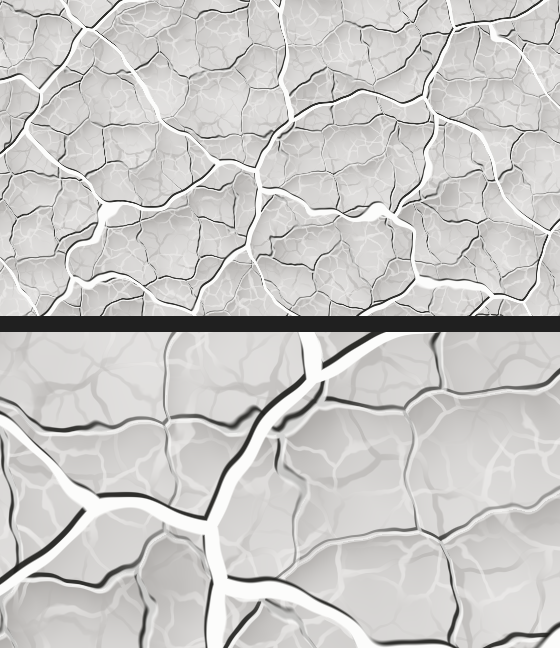
Top, the full canvas; bottom, a detail of the centre.
A Shadertoy shader for this texture:

```glsl
// Pale cracked crust: warped Voronoi nets at four scales, from broad white
// fissures to hairlines. Each net is embossed by an offset dark copy, and
// plates are shaded downward from their upper edges.

const vec3 PLATE_LIGHT = vec3(0.885, 0.880, 0.875);
const vec3 PLATE_SHADE = vec3(0.680, 0.670, 0.660);
const vec3 VEIN_GREY = vec3(0.700, 0.690, 0.680);
const vec3 HAIR_LIGHT = vec3(0.945, 0.940, 0.935);
const vec3 RIM_WHITE = vec3(0.990, 0.990, 0.985);
const vec3 GROOVE_DARK = vec3(0.120, 0.120, 0.110);
const vec2 TO_SHADOW = vec2(-0.50, 0.866);

vec2 hash2(vec2 p) {
    vec3 h = fract(p.xyx * vec3(0.1031, 0.1030, 0.0973));
    h += dot(h, h.yzx + 33.33);
    return fract((h.xx + h.yz) * h.zy);
}

float cornerSlope(vec2 corner, vec2 offset) {
    float angle = 6.2832 * hash2(corner).x;
    return dot(vec2(cos(angle), sin(angle)), offset);
}

float gradientNoise(vec2 p) {
    vec2 i = floor(p), f = p - i;
    vec2 u = f * f * f * (f * (f * 6.0 - 15.0) + 10.0);
    vec2 e = vec2(1.0, 0.0);
    float low = mix(cornerSlope(i, f), cornerSlope(i + e, f - e), u.x);
    float high = mix(cornerSlope(i + e.yx, f - e.yx), cornerSlope(i + e.xx, f - e.xx), u.x);
    return mix(low, high, u.y);
}

vec2 warp(vec2 p, float density, float strength) {
    vec2 q = p * density + 50.0;
    return strength * vec2(gradientNoise(q), gradientNoise(q + 37.7));
}

vec2 seedPoint(vec2 cell, float seed) {
    return 0.05 + 0.9 * hash2(cell + seed);
}

// x: distance to the nearest crack, y: shade below the plate's upper edges
vec2 crackNet(vec2 p, float density, float seed) {
    p += warp(p + seed, density * 1.2, 0.32 / density)
       + warp(p + seed, density * 3.5, 0.10 / density)
       + warp(p + seed, density * 9.0, 0.02 / density);
    vec2 q = p * density;
    vec2 cell = floor(q), local = q - cell;
    vec2 home = vec2(0.0), nearest = vec2(0.0);
    float best = 8.0;
    for (int y = -1; y <= 1; y++)
    for (int x = -1; x <= 1; x++) {
        vec2 g = vec2(x, y);
        vec2 r = g + seedPoint(cell + g, seed) - local;
        if (dot(r, r) < best) {
            best = dot(r, r);
            nearest = r;
            home = g;
        }
    }
    float edge = 8.0, shade = 0.0;
    for (int y = -2; y <= 2; y++)
    for (int x = -2; x <= 2; x++) {
        vec2 g = home + vec2(x, y);
        vec2 r = g + seedPoint(cell + g, seed) - local;
        vec2 across = r - nearest;
        if (dot(across, across) > 0.00001) {
            vec2 normal = normalize(across);
            float d = dot(0.5 * (nearest + r), normal);
            edge = min(edge, d);
            shade = max(shade, exp(-d / 0.27) * max(dot(normal, TO_SHADOW), 0.0));
        }
    }
    return vec2(edge / density, shade);
}

float stroke(float d, float halfWidth) {
    float soft = max(0.0012, 0.6 / iResolution.y);
    return 1.0 - smoothstep(halfWidth - soft, halfWidth + soft, d);
}

// Patchy strength that lets cracks swell and fade along their length
float presence(vec2 p, float density, float seed) {
    return smoothstep(-0.30, 0.20, gradientNoise(p * density + seed));
}

void mainImage(out vec4 fragColor, in vec2 fragCoord) {
    vec2 p = fragCoord / iResolution.y;

    vec2 fissure = crackNet(p, 2.3, 11.0);
    vec2 crack = crackNet(p, 6.6, 29.0);
    float fissureGroove = crackNet(p - 0.0072 * TO_SHADOW, 2.3, 11.0).x;
    float crackGroove = crackNet(p - 0.0050 * TO_SHADOW, 6.6, 29.0).x;
    float vein = crackNet(p, 11.5, 53.0).x;
    float hair = crackNet(p, 20.0, 71.0).x;

    // Plate body
    float shade = 0.85 * crack.y + 0.28 * fissure.y;
    shade += 0.16 * gradientNoise(p * 5.0 + 90.0);
    vec3 color = mix(PLATE_LIGHT, PLATE_SHADE, clamp(shade, 0.0, 1.0));

    // Faint inner nets
    float veinPart = presence(p, 7.0, 13.0);
    color = mix(color, VEIN_GREY, 0.55 * veinPart * stroke(vein, 0.0035));
    color = mix(color, HAIR_LIGHT, 0.60 * (1.0 - veinPart) * stroke(vein, 0.0032));
    float hairPart = presence(p, 9.0, 41.0);
    color = mix(color, HAIR_LIGHT, 0.55 * hairPart * stroke(hair, 0.0024));
    color = mix(color, VEIN_GREY, 0.28 * (1.0 - hairPart) * stroke(hair, 0.0022));

    // Embossed plate cracks
    float depth = presence(p, 5.0, 67.0);
    color = mix(color, GROOVE_DARK, mix(0.35, 0.90, depth) * stroke(crackGroove, mix(0.0018, 0.0032, depth)));
    color = mix(color, RIM_WHITE, mix(0.45, 0.80, depth) * stroke(crack.x, 0.0027));

    // Broad fissures
    float breadth = presence(p, 4.0, 83.0);
    color = mix(color, GROOVE_DARK, 0.92 * stroke(fissureGroove, mix(0.0042, 0.0062, breadth)));
    color = mix(color, RIM_WHITE, stroke(fissure.x, mix(0.0052, 0.0075, breadth)));

    fragColor = vec4(color, 1.0);
}
```
